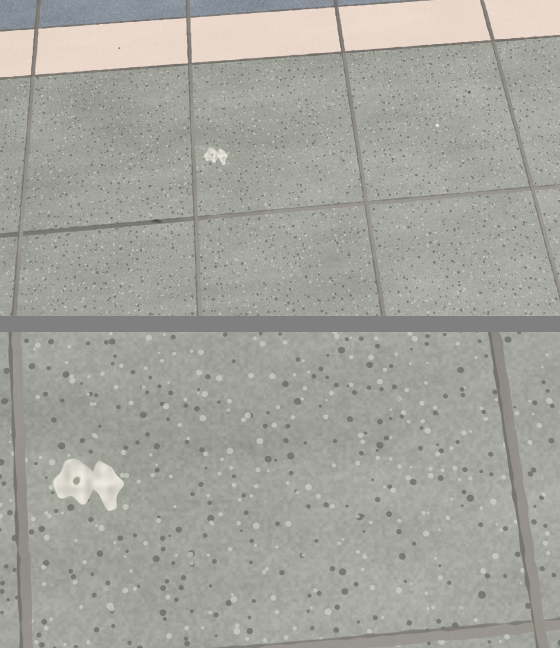
Top, the full canvas; bottom, a detail of the centre.
Give the GLSL for this texture, as a WebGL 1 fragment shader.

```glsl
precision highp float;
// Outdoor paving seen at an angle: large speckled grey-green tiles below a cream
// band and a blue-grey row. A projective map turns the canvas into tile space,
// where joints, grain, specks and stains are laid with distances and noise.
uniform vec2 u_resolution;

float hash(vec2 p) {
  vec3 q = fract(p.xyx * vec3(0.1031, 0.1030, 0.0973));
  q += dot(q, q.yzx + 33.33);
  return fract((q.x + q.y) * q.z);
}

float noise(vec2 p) {
  vec2 i = floor(p), f = fract(p);
  f = f * f * (3.0 - 2.0 * f);
  return mix(mix(hash(i), hash(i + vec2(1.0, 0.0)), f.x),
             mix(hash(i + vec2(0.0, 1.0)), hash(i + 1.0), f.x), f.y);
}

float fbm(vec2 p) {
  float sum = 0.0, weight = 0.5;
  for (int i = 0; i < 4; i++) {
    sum += weight * noise(p);
    p = p * 2.03 + 17.1;
    weight *= 0.5;
  }
  return sum;
}

// Coverage of a shape from its signed distance
float cover(float dist, float blur) {
  return 1.0 - smoothstep(-blur, blur, dist);
}

// One jittered dot in some of the cells of a grid
float specks(vec2 tile, float count, float chance, float radius, float pixel) {
  vec2 p = tile * count + 80.0;
  vec2 cell = floor(p);
  vec2 center = 0.2 + 0.6 * vec2(hash(cell + 3.7), hash(cell + 41.3));
  float size = radius * count * mix(0.6, 1.25, hash(cell + 91.0));
  float dot1 = cover(length(fract(p) - center) - size, 1.2 * count * pixel);
  return dot1 * step(hash(cell + 12.5), chance);
}

void main() {
  float pixel = 1.0 / u_resolution.y;
  vec2 p = gl_FragCoord.xy * pixel;
  p.y = 1.0 - p.y;

  // Perspective: whole numbers of tile.x and tile.y fall on the joints
  float depth = 1.0 - 0.0074 * p.x + 0.2459 * p.y;
  vec2 tile = vec2(2.1151 * p.x + 0.1665 * p.y - 0.2604,
                   0.1814 * p.x + 2.3776 * p.y - 0.5913) / depth;
  float soft = 1.5 * pixel;
  float bandTop = -0.351;
  float green = smoothstep(-soft, soft, tile.y);
  float blue = 1.0 - smoothstep(-soft, soft, tile.y - bandTop);
  float cream = (1.0 - green) * (1.0 - blue);

  // Tile colours with cloudy wear and a small change from tile to tile
  float cloud = fbm(tile * vec2(2.2, 4.0) + 9.0) - 0.47;
  float streak = fbm(tile * vec2(4.0, 17.0) + 31.0) - 0.47;
  float tint = hash(floor(tile) + 7.0) - 0.5;
  vec3 color = mix(vec3(0.92, 0.85, 0.80), vec3(0.635, 0.645, 0.612), green);
  color = mix(color, vec3(0.535, 0.565, 0.605), blue);
  color += (0.09 * cloud + 0.06 * streak + 0.012 * tint) * (1.0 - 0.7 * cream);
  color += green * (0.022 * (p.x - 0.9) + 0.025 * (p.y - 0.55));

  // Sandy grain, then dark and pale chips
  float grain = noise(p * 240.0) + 0.7 * noise(p * 430.0 + 5.0) - 0.85;
  color += grain * mix(0.055, 0.018, cream);
  float dark = specks(tile, 17.0, 0.55, 0.0062, pixel);
  dark = max(dark, specks(tile + 0.37, 29.0, 0.28, 0.0045, pixel));
  float pale = specks(tile + 0.71, 19.0, 0.42, 0.0055, pixel);
  pale = max(pale, specks(tile + 0.13, 31.0, 0.24, 0.0042, pixel));
  color = mix(color, vec3(0.39, 0.39, 0.37), 0.68 * dark * green);
  color = mix(color, vec3(0.84, 0.84, 0.81), 0.62 * pale * (green + 0.2 * blue));

  // Joints across: thin along the band, wider and dirtier between large tiles
  float ragged = 0.005 * (noise(tile * 45.0) - 0.5);
  float dirt = fbm(tile * vec2(9.0, 3.0) + 60.0);
  float bandJoint = min(abs(tile.y - bandTop) - 0.006, abs(tile.y) - 0.008);
  color = mix(color, vec3(0.45, 0.43, 0.41) + 0.1 * (dirt - 0.5),
              0.9 * cover(bandJoint + ragged, soft));
  float across = tile.y - floor(tile.y + 0.5);
  float large = step(0.5, tile.y);
  vec3 grout = mix(vec3(0.46, 0.45, 0.43), vec3(0.59, 0.58, 0.55),
                   smoothstep(0.6, 1.5, tile.x + 0.5 * (dirt - 0.5)));
  color = mix(color, grout, 0.9 * large * cover(abs(across) - 0.012 + ragged, soft));
  color = mix(color, vec3(0.42, 0.41, 0.39),
              0.55 * large * cover(abs(across + 0.011) - 0.003 + ragged, soft));

  // Joints down: pale grout with a shaded left edge
  float down = fract(tile.x + 0.5) - 0.5;
  grout = mix(vec3(0.50, 0.48, 0.46), vec3(0.57, 0.56, 0.53), green);
  color = mix(color, grout + 0.12 * (dirt - 0.5), 0.92 * cover(abs(down) - 0.013 + ragged, soft));
  color = mix(color, vec3(0.39, 0.38, 0.36), 0.6 * cover(abs(down + 0.010) - 0.003 + ragged, soft));

  // Dried white splash: a broken ring beside a solid patch
  float wobble = 0.018 * (noise(p * 75.0) - 0.5);
  float ring = abs(length(p - vec2(0.671, 0.491)) - 0.014) - 0.006 + 0.7 * wobble;
  float patchEdge = length((p - vec2(0.702, 0.493)) * vec2(1.15, 0.8)) - 0.017 + wobble;
  float inside = cover(length(p - vec2(0.671, 0.491)) - 0.013, pixel);
  color = mix(color, vec3(0.64, 0.61, 0.53), 0.6 * inside);
  vec3 splash = vec3(0.88, 0.87, 0.83) + 0.18 * (noise(p * 130.0) - 0.5);
  color = mix(color, splash, 0.9 * cover(min(ring, patchEdge), pixel));

  // Stray white fleck, dark crumbs and a smear on the joint
  color = mix(color, vec3(0.93), cover(length(p - vec2(1.384, 0.397)) - 0.005, pixel));
  float crumb = min(length(p - vec2(1.486, 0.292)) - 0.004, length(p - vec2(0.377, 0.153)) - 0.002);
  crumb = min(crumb, length((p - vec2(0.495, 0.700)) * vec2(0.35, 1.0)) - 0.005);
  color = mix(color, vec3(0.28, 0.27, 0.26), 0.8 * cover(crumb + 0.2 * wobble, pixel));
  gl_FragColor = vec4(clamp(color, 0.0, 1.0), 1.0);
}
```
